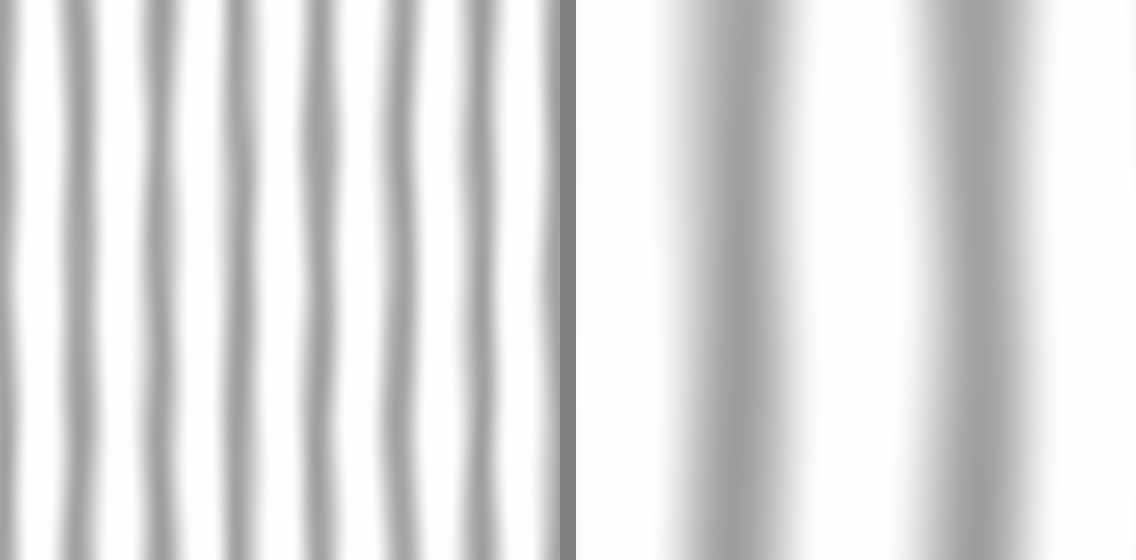
Left, the full canvas; right, a detail of the centre.
Give the GLSL for this pattern, as a WebGL 2 fragment shader.

```glsl
#version 300 es
precision highp float;
// Soft grey vertical stripes on white, gently wavering like brushed ink.

#define STRIPES 7.0              // repeats across
#define HALF_WIDTH 0.38          // stripe centre to pure white, in repeats
#define WOBBLE 0.09              // sideways waver, in repeats
#define WOBBLE_CELLS vec2(14, 4) // waver noise cells across and down
#define TONE_CELLS vec2(28, 5)   // shading noise cells across and down
#define TONE_VARIATION 0.03      // uneven shading inside a stripe
#define STRIPE_GREY 0.63
#define GROUND_WHITE 0.997

uniform vec2 u_resolution;
out vec4 fragColor;

// Unit gradient at a lattice point, from an integer hash.
vec2 latticeGradient(vec2 cell, vec2 period, uint seed) {
    uvec2 c = uvec2(mod(cell, period));
    uint h = c.x * 1597u + c.y * 51749u + seed * 7919u;
    h = (h ^ (h >> 15)) * 73471u;
    h = (h ^ (h >> 13)) * 26699u;
    h ^= h >> 16;
    float angle = 6.28319 * float(h & 1023u) / 1024.0;
    return vec2(cos(angle), sin(angle));
}

// Gradient noise that wraps after a whole number of cells.
float wrappedNoise(vec2 p, vec2 period, uint seed) {
    vec2 cell = floor(p);
    vec2 f = p - cell;
    vec2 blend = f * f * f * (f * (f * 6.0 - 15.0) + 10.0);
    vec2 right = vec2(1, 0), up = vec2(0, 1);
    float a = dot(latticeGradient(cell, period, seed), f);
    float b = dot(latticeGradient(cell + right, period, seed), f - right);
    float c = dot(latticeGradient(cell + up, period, seed), f - up);
    float d = dot(latticeGradient(cell + 1.0, period, seed), f - 1.0);
    return mix(mix(a, b, blend.x), mix(c, d, blend.x), blend.y);
}

void main() {
    vec2 uv = gl_FragCoord.xy / u_resolution;

    // Waver the stripe edges; the half-cell shift keeps centres off the lattice.
    float waver = wrappedNoise(uv * WOBBLE_CELLS + 0.5, WOBBLE_CELLS, 3u);
    float x = uv.x * STRIPES + WOBBLE * waver;

    // Distance to the nearest stripe centre, in repeats.
    float distanceToStripe = abs(fract(x + 0.5) - 0.5);
    float ink = 1.0 - smoothstep(0.0, HALF_WIDTH, distanceToStripe);

    // Slightly uneven grey along each stripe.
    float tone = wrappedNoise(uv * TONE_CELLS + 0.5, TONE_CELLS, 11u);
    float stripeGrey = STRIPE_GREY + TONE_VARIATION * tone;

    fragColor = vec4(vec3(mix(GROUND_WHITE, stripeGrey, ink)), 1.0);
}
```
